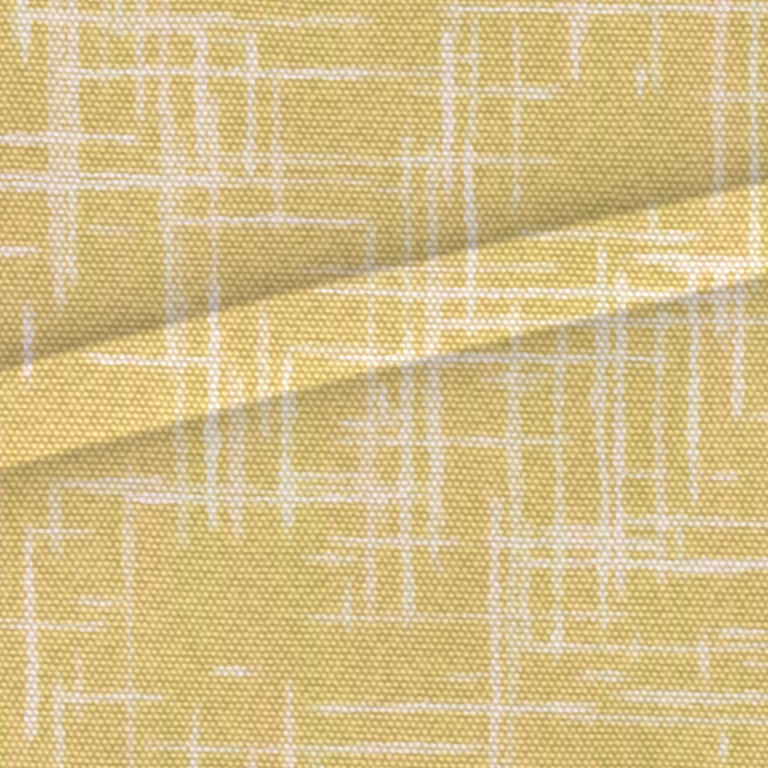
Write a WebGL 2 fragment shader that draws this texture.

```glsl
#version 300 es
precision highp float;
// Yellow woven cloth with a pale crosshatch of brushed strokes and one slanted fold.
// Strokes are hashed segments laid along both axes; staggered rows of threads
// are summed cosines, and two slanted edges shade the fold.
uniform vec2 u_resolution;
out vec4 fragColor;

const float TAU = 6.2831853;
const vec2 THREADS = vec2(102.0, 59.0);   // weave periods across the canvas
const float WEAVE_SHEAR = 0.05;
const float ROW_RELIEF = 0.24;            // strength of the horizontal rows
const int STROKES = 76;                   // per direction
const float WIDTH_VERTICAL = 0.0056;      // half widths
const float WIDTH_HORIZONTAL = 0.0045;
const float HALO = 0.30;                  // faint paint beside each stroke
const vec3 YELLOW_LOW = vec3(0.70, 0.60, 0.345);
const vec3 YELLOW_HIGH = vec3(0.945, 0.845, 0.575);
const vec3 PALE_LOW = vec3(0.79, 0.725, 0.61);
const vec3 PALE_HIGH = vec3(0.965, 0.92, 0.885);
const vec2 FOLD_TOP = vec2(0.518, 0.243);     // height at left, slope
const vec2 FOLD_BOTTOM = vec2(0.390, 0.252);

float hash(vec2 p) {
  vec3 q = fract(vec3(p.xyx) * 0.1031);
  q += dot(q, q.yzx + 33.33);
  return fract((q.x + q.y) * q.z);
}

float noise(vec2 p) {
  vec2 i = floor(p);
  vec2 f = fract(p);
  f = f * f * (3.0 - 2.0 * f);
  float low = mix(hash(i), hash(i + vec2(1, 0)), f.x);
  float high = mix(hash(i + vec2(0, 1)), hash(i + vec2(1, 1)), f.x);
  return mix(low, high, f.y);
}

// Coverage of all strokes running along p.y
float strokes(vec2 p, float halfWidth, float seed) {
  float cover = 0.0;
  float ragged = (noise(p * vec2(180.0, 110.0) + seed) - 0.5) * 0.007;
  for (int i = 0; i < STROKES; i++) {
    float id = float(i) + seed;
    float center = fract(float(i) * 0.618 + 0.09 * hash(vec2(id, 1.7)));
    float across = p.x - center;
    if (abs(across) > 0.028) continue;
    float pick = hash(vec2(id, 5.3));
    float reach = 0.025 + 0.25 * pick * pick;
    float along = abs(p.y - hash(vec2(id, 9.1)) * 1.1 + 0.05);
    if (along > reach + 0.03) continue;
    float wobble = (noise(vec2(p.y * 9.0, id * 3.7)) - 0.5) * 0.007;
    float width = halfWidth * (0.4 + 1.2 * noise(vec2(p.y * 14.0, id * 7.3 + 40.0)));
    float side = abs(across + wobble + ragged);
    float body = 1.0 - smoothstep(width - 0.002, width + 0.0035, side);
    body = max(body, HALO * (1.0 - smoothstep(0.004, 0.015, side)));
    float ends = 1.0 - smoothstep(reach - 0.025, reach + 0.012, along + ragged * 3.0);
    float strength = 0.5 + 0.5 * hash(vec2(id, 13.9));
    cover = max(cover, body * ends * strength);
  }
  return cover;
}

// Brightness of the fold: shadow, lit band, shadow
float foldLight(vec2 p) {
  float bend = 0.008 * sin(p.x * 3.1416) + 0.004 * (noise(p.xx * 5.0) - 0.5);
  float top = p.y - FOLD_TOP.x - FOLD_TOP.y * p.x - bend;
  float bottom = p.y - FOLD_BOTTOM.x - FOLD_BOTTOM.y * p.x - bend * 0.5;
  float overTop = smoothstep(-0.007, 0.009, top);
  float underBottom = 1.0 - smoothstep(-0.009, 0.008, bottom);
  float band = (1.0 - overTop) * (1.0 - underBottom);
  float lit = 0.035 + 0.07 * exp(-max(bottom, 0.0) / 0.06);
  float shadow = overTop * 0.23 * exp(-max(top, 0.0) / 0.045);
  shadow += underBottom * 0.16 * exp(min(bottom, 0.0) / 0.04);
  return 1.0 + band * lit - shadow;
}

void main() {
  vec2 p = gl_FragCoord.xy / u_resolution;

  // Staggered rows of slightly tilted threads
  vec2 drift = vec2(noise(p * 7.0), noise(p * 7.0 + 31.0)) * 0.005;
  vec2 w = TAU * (p + drift + vec2(p.y * WEAVE_SHEAR, p.x * 0.03)) * THREADS;
  float weave = 0.58 * cos(w.x + w.y) + 0.42 * cos(w.x - w.y);
  float rows = cos(2.0 * w.y);
  float fiber = noise(p * vec2(150.0, 240.0)) - 0.5;
  float relief = 0.55 + 0.36 * weave + ROW_RELIEF * rows + 0.42 * fiber;
  relief = clamp(relief, 0.0, 1.0);

  // Pale strokes in both directions, joined where they cross
  float vertical = strokes(p, WIDTH_VERTICAL, 11.0);
  float horizontal = strokes(p.yx, WIDTH_HORIZONTAL, 173.0);
  float pale = 1.0 - (1.0 - vertical) * (1.0 - horizontal);
  pale = clamp(pale * (0.9 + 0.25 * relief), 0.0, 1.0);

  // Thread colour, with faint warm and cool streaks
  vec3 color = mix(mix(YELLOW_LOW, YELLOW_HIGH, relief),
                   mix(PALE_LOW, PALE_HIGH, relief), pale);
  float streak = noise(vec2(p.x * 60.0, p.y * 3.0)) - 0.5;
  color += vec3(0.03, -0.005, 0.04) * streak;
  color += 0.03 * (noise(p * 5.0 + 70.0) - 0.5);

  fragColor = vec4(clamp(color * foldLight(p), 0.0, 1.0), 1.0);
}
```
